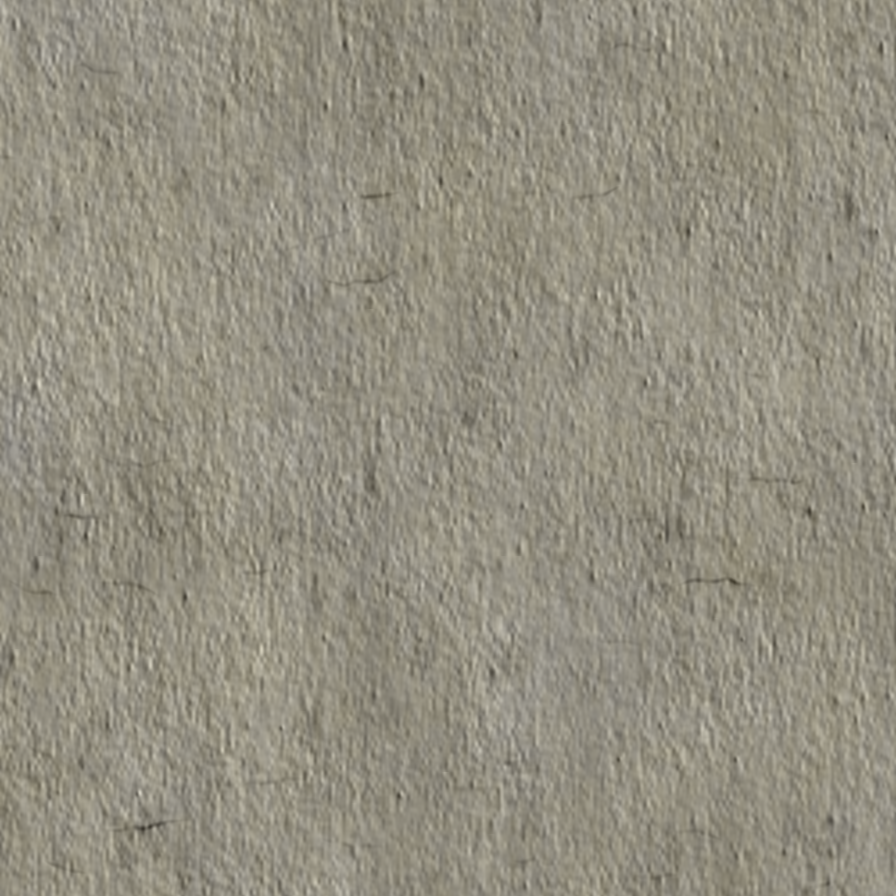
Write a WebGL 2 fragment shader that draws this texture.

```glsl
#version 300 es
precision highp float;

// Weathered grey-beige surface with a fine vertical grain.
// Layered value noise gives stains, streaks and side-lit grain;
// jittered grids scatter short wavy cracks and small pits over it.

uniform vec2 u_resolution;
out vec4 fragColor;

const vec3 BASE = vec3(0.578, 0.561, 0.505);
const vec3 WARM_SHIFT = vec3(0.009, 0.004, -0.022);

float hash(vec2 p) {
  vec3 q = fract(p.xyx * 0.1031);
  q += dot(q, q.yzx + 33.33);
  return fract((q.x + q.y) * q.z);
}

vec2 hash2(vec2 p) {
  return vec2(hash(p + 17.3), hash(p + 71.9));
}

// Value noise in the range -1 to 1.
float noise(vec2 p) {
  vec2 i = floor(p), f = fract(p);
  f = f * f * (3.0 - 2.0 * f);
  float low = mix(hash(i), hash(i + vec2(1, 0)), f.x);
  float high = mix(hash(i + vec2(0, 1)), hash(i + vec2(1, 1)), f.x);
  return mix(low, high, f.y) * 2.0 - 1.0;
}

float fbm(vec2 p) {
  float sum = 0.0, amplitude = 0.6;
  for (int i = 0; i < 4; i++) {
    sum += amplitude * noise(p);
    p = p * 2.03 + 19.7;
    amplitude *= 0.6;
  }
  return sum;
}

// Slope of a noise height field, as if lit from the upper right.
float emboss(vec2 p, vec2 frequency) {
  vec2 q = p * frequency;
  vec2 offset = vec2(0.4, 0.15);
  return noise(q - offset) - noise(q + offset);
}

// Short cracks along x, one at most per grid cell; returns darkness.
float cracks(vec2 p, vec2 grid, float density, float bend, float seed) {
  vec2 home = floor(p * grid);
  float dark = 0.0;
  for (int y = -1; y <= 1; y++) {
    for (int x = -1; x <= 1; x++) {
      vec2 cell = home + vec2(x, y);
      vec2 key = cell + seed;
      if (hash(key) > density) continue;
      vec2 d = p - (cell + 0.1 + 0.8 * hash2(key)) / grid;
      vec2 shape = hash2(key + 5.1) * 2.0 - 1.0;
      float reach = mix(0.018, 0.058, hash(key + 9.4));
      float strength = mix(0.25, 1.0, pow(hash(key + 3.7), 2.0));
      d.y += bend * (0.3 * shape.x * d.x + 6.0 * shape.y * d.x * d.x);
      d.y += 0.003 * bend * noise(vec2(d.x * 75.0, hash(key) * 90.0));
      float along = 1.0 - smoothstep(0.3, 1.0, abs(d.x) / reach);
      float width = mix(0.0024, 0.0045, along);
      float across = 1.0 - smoothstep(0.0, width, abs(d.y));
      float smudge = 0.25 * exp(-abs(d.y) / 0.007);
      float broken = 0.6 + 0.6 * noise(p * 90.0 + seed);
      dark = max(dark, along * (across + smudge) * strength * broken);
    }
  }
  return dark;
}

// Small dents with a dark side and a bright side.
float pits(vec2 p, vec2 grid, float density) {
  vec2 cell = floor(p * grid);
  vec2 center = (cell + 0.25 + 0.5 * hash2(cell)) / grid;
  vec2 size = mix(vec2(0.0025, 0.003), vec2(0.004, 0.008), hash(cell + 8.2));
  vec2 d = (p - center) / size;
  float present = step(hash(cell + 41.6), density) * hash(cell + 23.5);
  return present * exp(-dot(d, d)) * (1.6 * d.x + 0.6 * d.y - 0.3);
}

void main() {
  vec2 p = gl_FragCoord.xy / u_resolution;

  // Stains and blotches
  float stain = fbm(p * vec2(7.0, 5.0) + 3.0);
  float blotch = fbm(p * vec2(27.0, 20.0) + 310.0);
  float light = 0.035 * stain + 0.020 * blotch;

  // Straight vertical streaks, from broad bands to thin lines
  float streak = 0.60 * noise(p * vec2(22.0, 3.0))
               + 0.55 * noise(p * vec2(60.0, 7.0) + 27.0)
               + 0.55 * noise(p * vec2(150.0, 14.0) + 61.0);
  light += 0.030 * streak;

  // Scattered dark weathering drawn out along the grain
  float weathered = fbm(p * vec2(34.0, 15.0) + 200.0);
  light -= 0.080 * smoothstep(0.25, 1.0, weathered);

  // Side-lit grain, mostly fine, rougher in some patches
  float rough = 0.95 + 0.5 * fbm(p * vec2(20.0, 14.0) + 80.0);
  float grain = 0.022 * emboss(p, vec2(120.0, 40.0))
              + 0.060 * emboss(p + 0.37, vec2(185.0, 85.0))
              + 0.058 * emboss(p + 0.71, vec2(250.0, 150.0))
              + 0.026 * noise(p * vec2(250.0, 210.0))
              + 0.018 * noise(p * vec2(120.0, 110.0) + 47.0);
  light += rough * grain;

  // Cracks in both directions, then pits
  light -= 0.18 * cracks(p, vec2(8.0, 10.0), 0.62, 1.0, 13.0);
  light -= 0.15 * cracks(p.yx, vec2(8.0, 11.0), 0.50, 0.2, 64.0);
  light += 0.24 * pits(p, vec2(37.0, 29.0), 0.30);

  // Warm and cool drift, broad and within the grain
  float warmth = 0.7 * fbm(p * vec2(6.0, 4.0) + 140.0)
               + 0.5 * noise(p * vec2(110.0, 50.0) + 9.0);
  vec3 color = BASE + light * vec3(1.0, 1.0, 0.96) + warmth * WARM_SHIFT;
  fragColor = vec4(clamp(color, 0.0, 1.0), 1.0);
}
```
